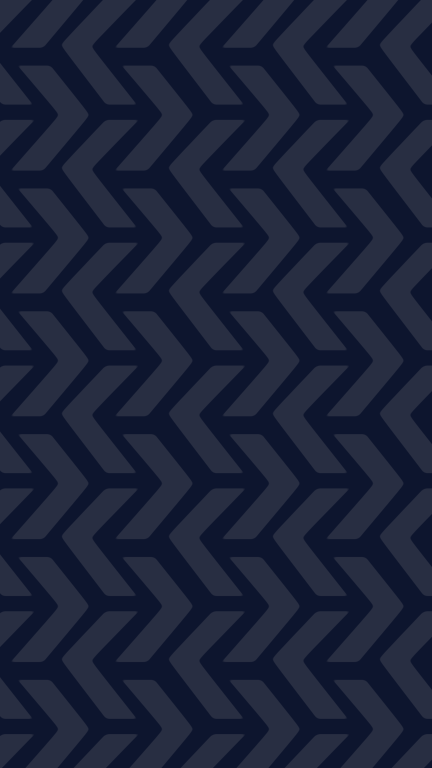
Reproduce this pattern procedurally as a WebGL 2 fragment shader.

```glsl
#version 300 es
precision highp float;

uniform vec2 u_resolution;
out vec4 fragColor;

// Lengths are in design units; the canvas is DESIGN_WIDTH units wide.
#define DESIGN_WIDTH 432.0
#define PERIOD vec2(105.5, 122.85)
#define ODD_COLUMN_SHIFT 1.5
#define RIGHT_TIP vec2(88.4, 114.9)
#define LEFT_TIP vec2(62.0, 45.0)
#define THICKNESS 30.5
#define TIP_ROUND 2.0
#define CORNER_ROUND 3.0
#define BACKGROUND vec3(0.051, 0.082, 0.180)
#define CHEVRON vec3(0.157, 0.180, 0.259)

float smoothMax(float a, float b, float k) {
    float h = max(k - abs(a - b), 0.0) / k;
    return max(a, b) + h * h * k * 0.25;
}

// Distance to a bent edge with its tip at the origin, pointing to +x.
// slopes = run per unit of height for the upper and lower arm.
float bentEdge(vec2 p, vec2 slopes) {
    float slope = p.y < 0.0 ? slopes.x : slopes.y;
    float rise = sqrt(p.y * p.y + TIP_ROUND * TIP_ROUND) - TIP_ROUND;
    return (p.x + slope * rise) / sqrt(1.0 + slope * slope);
}

// Chevron pointing to +x, cut flat at span.x (top) and span.y (bottom).
float chevron(vec2 p, vec2 span, vec2 outerSlopes, vec2 innerSlopes, float notchDrop) {
    float outer = bentEdge(p, outerSlopes);
    float inner = -bentEdge(p + vec2(THICKNESS, -notchDrop), innerSlopes);
    float caps = max(span.x - p.y, p.y - span.y);
    float arms = max(outer, inner);
    return smoothMax(arms, caps, CORNER_ROUND);
}

// Offset from the tip of the nearest repeat; center is the middle of the shape.
vec2 repeatCell(vec2 p, vec2 tip, vec2 center, float oddShift) {
    vec2 q = p - tip;
    vec2 cell = floor((q - center) / PERIOD + 0.5);
    q -= cell * PERIOD;
    q.x -= oddShift * mod(cell.x, 2.0);
    return q;
}

void main() {
    float pixel = DESIGN_WIDTH / u_resolution.x;
    vec2 p = vec2(gl_FragCoord.x, u_resolution.y - gl_FragCoord.y) * pixel;

    // Columns pointing right
    vec2 r = repeatCell(p, RIGHT_TIP, vec2(-39.0, 3.0), -ODD_COLUMN_SHIFT);
    float d = chevron(r, vec2(-49.3, 55.7), vec2(0.80, 0.84), vec2(0.85, 0.88), 0.0);

    // Columns pointing left, mirrored and interlocked
    vec2 l = repeatCell(p, LEFT_TIP, vec2(39.0, 6.0), ODD_COLUMN_SHIFT);
    l.x = -l.x;
    d = min(d, chevron(l, vec2(-48.0, 59.6), vec2(0.95, 0.765), vec2(0.975, 0.79), 1.5));

    float coverage = 1.0 - smoothstep(-0.7 * pixel, 0.7 * pixel, d);
    fragColor = vec4(mix(BACKGROUND, CHEVRON, coverage), 1.0);
}
```
